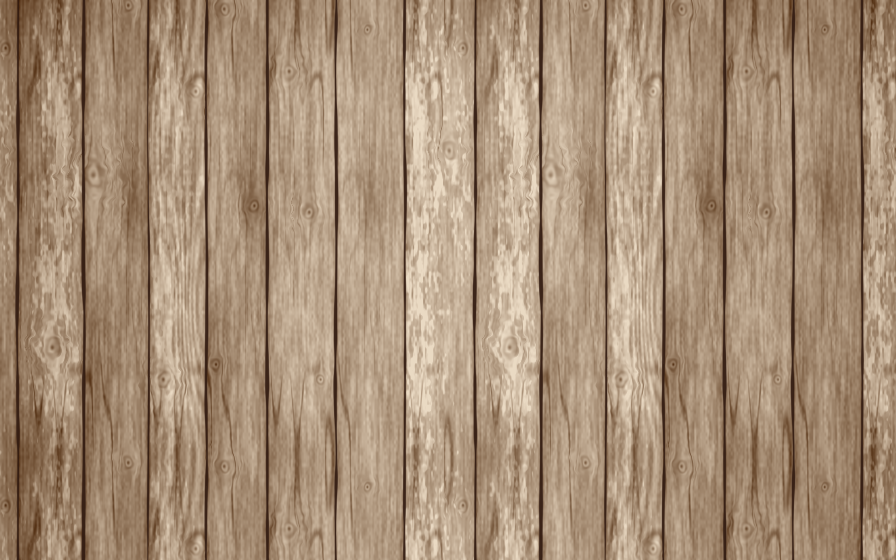
A WebGL 2 fragment shader for this texture:

```glsl
#version 300 es
precision highp float;
// Weathered vertical planks: a square tile of seven boards, repeated across and down.
// Each board has its own tone and worn whitewash; wrapped noise stretched along the
// board gives grain and cracks, which bend around knots. A soft glow lights the middle.
uniform vec2 u_resolution;
out vec4 fragColor;

const float TILES_PER_HEIGHT = 1.2245;
const float FIRST_SEAM = 0.0383;
const int BOARDS = 7;
const int KNOTS = 14;

const vec3 SEAM_DARK = vec3(0.20, 0.11, 0.07);
const vec3 WOOD_BROWN = vec3(0.40, 0.27, 0.16);
const vec3 WOOD_PALE = vec3(0.87, 0.80, 0.71);

// Seam positions across the tile
const float SEAMS[8] = float[](0.0, 0.145, 0.286, 0.413, 0.546, 0.696, 0.847, 1.0);

// Per board: tone, whitewash amount, whitewash centre, half width of left seam
const vec4 BOARD[7] = vec4[](
    vec4(0.51, 0.90, 0.65, 0.0030), vec4(0.45, 0.20, 0.40, 0.0031),
    vec4(0.55, 0.60, 0.30, 0.0018), vec4(0.42, 0.20, 0.60, 0.0026),
    vec4(0.51, 0.15, 0.50, 0.0031), vec4(0.50, 0.05, 0.50, 0.0029),
    vec4(0.53, 1.00, 0.25, 0.0024));

// Per knot: position in the tile and radius
const vec3 KNOT[14] = vec3[](
    vec3(0.166, 0.383, 0.026), vec3(0.452, 0.020, 0.013), vec3(0.518, 0.450, 0.012),
    vec3(0.434, 0.797, 0.011), vec3(0.638, 0.464, 0.015), vec3(0.594, 0.156, 0.016),
    vec3(0.765, 0.065, 0.010), vec3(0.663, 0.830, 0.010), vec3(0.944, 0.330, 0.016),
    vec3(0.076, 0.760, 0.020), vec3(0.319, 0.830, 0.016), vec3(0.242, 0.012, 0.012),
    vec3(0.390, 0.200, 0.014), vec3(0.974, 0.105, 0.012));

float hash(vec2 p) {
    return fract(sin(dot(p, vec2(127.1, 311.7))) * 43758.5453);
}

// Value noise that wraps once per tile; freq must be whole numbers
float noise(vec2 st, vec2 freq) {
    vec2 p = st * freq;
    vec2 i = floor(p);
    vec2 f = p - i;
    f = f * f * (3.0 - 2.0 * f);
    vec2 a = mod(i, freq);
    vec2 b = mod(i + 1.0, freq);
    return mix(mix(hash(a), hash(vec2(b.x, a.y)), f.x),
               mix(hash(vec2(a.x, b.y)), hash(b), f.x), f.y);
}

// Sideways bend of the grain (x) and uneven dark rings (y) from all knots
vec2 knots(vec2 st) {
    float ragged = 0.7 + 0.6 * noise(st, vec2(90.0, 70.0));
    vec2 sum = vec2(0.0);
    for (int k = 0; k < KNOTS; k++) {
        vec2 d = fract(st - KNOT[k].xy + 0.5) - 0.5;
        float r = ragged * length(d * vec2(1.0, 0.75)) / KNOT[k].z;
        sum.x += d.x * exp(-0.35 * r * r);
        sum.y += exp(-1.6 * r * r) * (0.18 + 0.24 * cos(8.0 * r));
    }
    return sum;
}

// Thin broken lines along the contours of stretched noise
float cracks(vec2 st, vec2 freq, float width) {
    float line = 1.0 - smoothstep(0.0, width, abs(noise(st, freq) - 0.5));
    return line * smoothstep(0.45, 0.7, noise(st + 0.31, vec2(13.0, 5.0)));
}

// Flaking paint, densest around a centre line of the board
float whitewash(vec2 st, float across, float centre, float amount) {
    float flakes = 0.36 * noise(st, vec2(110.0, 26.0))
                 + 0.36 * noise(st, vec2(230.0, 85.0))
                 + 0.28 * noise(st, vec2(21.0, 5.0));
    float band = exp(-12.0 * (across - centre) * (across - centre));
    return amount * smoothstep(0.44, 0.66, flakes + 0.24 * band - 0.16);
}

float woodGrain(vec2 st) {
    return 0.16 * (noise(st, vec2(110.0, 5.0)) - 0.5)
         + 0.26 * (noise(st, vec2(250.0, 20.0)) - 0.5)
         + 0.16 * (noise(st, vec2(240.0, 120.0)) - 0.5)
         + 0.16 * (noise(st, vec2(26.0, 9.0)) - 0.5)
         + 0.22 * (noise(st, vec2(11.0, 5.0)) - 0.5);
}

void main() {
    vec2 p = gl_FragCoord.xy / u_resolution.y;
    float aspect = u_resolution.x / u_resolution.y;
    float pixel = TILES_PER_HEIGHT / u_resolution.y;

    // Tile coordinates, measured from the top, with slightly crooked seams
    vec2 st = fract(vec2(p.x, 1.0 - p.y) * TILES_PER_HEIGHT - vec2(FIRST_SEAM, 0.0));
    float x = fract(st.x + 0.0032 * (noise(st, vec2(14.0, 7.0)) - 0.5));

    // Find the board under this point
    int id = 0;
    for (int k = 1; k < BOARDS; k++) id += int(step(SEAMS[k], x));
    vec4 board = BOARD[id];
    float toLeft = x - SEAMS[id];
    float toRight = SEAMS[id + 1] - x;
    float across = toLeft / (toLeft + toRight);

    // Grain, figure, cracks, knots and paint
    vec2 knot = knots(st);
    vec2 fibre = vec2(st.x - 0.8 * knot.x + 0.37 * float(id), st.y);
    float figure = sin(48.0 * noise(fibre, vec2(14.0, 3.0)) + 22.0 * across);
    float shade = board.x + woodGrain(fibre) + (id == 2 ? 0.11 : 0.03) * figure;
    shade -= 0.34 * cracks(fibre, vec2(44.0, 3.0), 0.06);
    shade -= 0.16 * cracks(fibre + 0.53, vec2(90.0, 6.0), 0.12);
    shade += 0.32 * whitewash(fibre, across, board.z, board.y);
    shade -= knot.y;

    // Light in the middle, shadow beside the seams
    vec2 fromCentre = p - vec2(0.52 * aspect, 0.5);
    shade += 0.23 - 0.5 * dot(fromCentre, fromCentre);
    shade -= 0.24 * exp(-min(toLeft, toRight) / 0.005);
    vec3 colour = mix(WOOD_BROWN, WOOD_PALE, clamp(shade, -0.45, 1.1));

    // Dark gaps between boards, pinched and widened along their length
    float swell = 0.55 + 0.9 * noise(st, vec2(14.0, 19.0));
    float gap = min(toLeft - board.w * swell, toRight - BOARD[(id + 1) % BOARDS].w * swell);
    float seam = 1.0 - smoothstep(-0.8 * pixel, 0.8 * pixel, gap);
    fragColor = vec4(mix(colour, SEAM_DARK, 0.93 * seam), 1.0);
}
```
